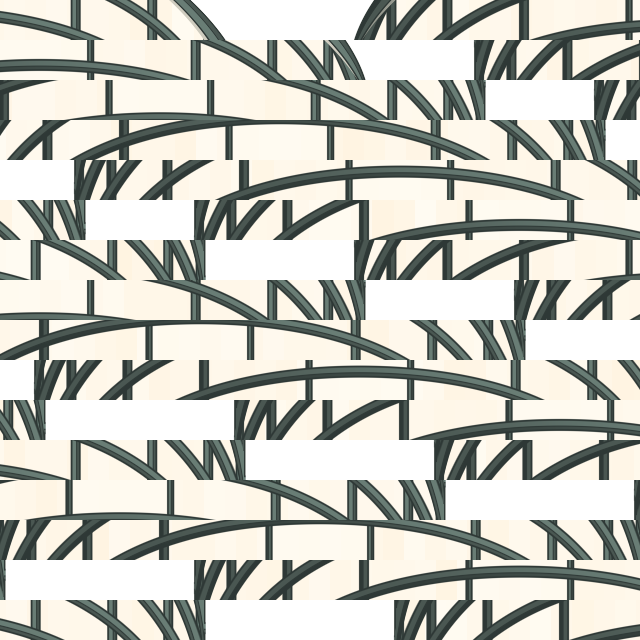
This pattern is drawn by a WebGL 2 fragment shader. Its source:

```glsl
#version 300 es
precision highp float;
// Sixteen strips cut from a ribbed iron glasshouse tower, laid end to end and wrapped row by row.

uniform vec2 u_resolution;
out vec4 outColor;

// Lengths are in strip heights; the canvas is STRIPS x STRIPS of them.
const float STRIPS = 16.0;
const int SLICES = 14;
const float RADIUS = 8.146;
const float RING_SPACING = 4.0 / 3.0;
const float RING_PHASE = 0.29;
const float OUTLINE = 0.045;
const float POSTS[5] = float[5](1.27, 3.896, 5.81, 7.21, 8.02);

const vec3 INK = vec3(0.18, 0.22, 0.21);
const vec3 IRON = vec3(0.29, 0.34, 0.32);
const vec3 IRON_LIT = vec3(0.41, 0.49, 0.46);
const vec3 STONE = vec3(0.81, 0.80, 0.75);
const vec3 STONE_SHADE = vec3(0.59, 0.60, 0.56);
const vec3 CREAM = vec3(1.0, 0.955, 0.88);
const vec3 PALE = vec3(1.0, 0.985, 0.95);

float hash(vec2 p) {
    p = fract(p * vec2(0.1031, 0.1137));
    p += dot(p, p.yx + 33.33);
    return fract((p.x + p.y) * p.x * 17.3);
}

float cornerGradient(vec2 corner, vec2 offset) {
    float angle = 6.2832 * hash(corner);
    return dot(vec2(cos(angle), sin(angle)), offset);
}

float gradientNoise(vec2 p) {
    vec2 i = floor(p), f = p - i;
    vec2 w = f * f * (3.0 - 2.0 * f);
    vec2 e = vec2(1.0, 0.0);
    return mix(mix(cornerGradient(i, f), cornerGradient(i + e, f - e), w.x),
               mix(cornerGradient(i + e.yx, f - e.yx), cornerGradient(i + 1.0, f - 1.0), w.x), w.y);
}

// Left end of a slice along the ribbon; the gaps widen in two steps.
float sliceStart(float k) {
    return 8.85 + 19.0 * (k - 1.0) + max(k - 5.0, 0.0) + max(k - 8.0, 0.0);
}

// How far a ring sags below its crown.
float ringDrop(float u) {
    float t = min(abs(u) / RADIUS, 0.995);
    return 4.27 * (1.0 - sqrt(1.0 - t * t)) * (1.0 + 0.5 * t * t);
}

// Half-width of the tower, rounded into a dome over the first two slices.
float towerHalfWidth(float v) {
    float n = max(2.0 - v, 0.0);
    return RADIUS - 0.3125 * n - 0.1875 * n * n;
}

float cover(float d, float aa) {
    return 1.0 - smoothstep(-0.5 * aa, 0.5 * aa, d);
}

// Outlined beam with a bright face, a seam and a darker face.
vec3 paintBeam(vec3 base, float d, float halfWidth, float light, float aa) {
    vec3 bright = mix(IRON, IRON_LIT, light);
    vec3 dark = mix(INK, IRON, light);
    float seam = 0.2 * halfWidth;
    vec3 face = mix(dark, bright, cover(d - seam, aa));
    face = mix(face, INK, cover(abs(d - seam) - 0.3 * OUTLINE, aa));
    face = mix(INK, face, cover(abs(d) - halfWidth + OUTLINE, aa));
    return mix(base, face, cover(abs(d) - halfWidth, aa));
}

// Cream glass in vertical bands, palest in the middle bay.
vec3 paintGlass(float u, float v) {
    float band = floor(u * 1.9);
    float tint = 0.55 + 0.9 * gradientNoise(vec2(band * 0.73, floor(v) * 0.61) + 20.5);
    tint = mix(tint, 0.95, 0.75 * step(abs(u), POSTS[0]));
    return mix(CREAM, PALE, clamp(tint, 0.0, 1.0));
}

vec3 paintTower(float u, float v, float aa) {
    float light = smoothstep(-4.5, 3.5, u);
    vec3 color = paintGlass(u, v);

    // Upright posts, mirrored about the axis.
    for (int i = 0; i < 5; i++) {
        float width = i == 0 ? 0.09 : 0.125;
        color = paintBeam(color, abs(u) - POSTS[i], width, light, aa);
    }

    // Curved rings in front of the posts.
    float slope = (ringDrop(u + 0.01) - ringDrop(u - 0.01)) / 0.02;
    float d = v - RING_PHASE - ringDrop(u);
    d -= RING_SPACING * round(d / RING_SPACING);
    color = paintBeam(color, d / sqrt(1.0 + slope * slope), 0.15, light, aa);

    // Dome rim with a stone lining.
    float edge = abs(u) - towerHalfWidth(v);
    float dome = clamp(2.0 - v, 0.0, 1.0);
    float rim = mix(0.1, 0.22, dome);
    if (v < 2.0) {
        vec3 lining = mix(STONE_SHADE, STONE, light);
        color = mix(color, lining, cover(-edge - 2.0 * rim - 0.1 * dome, aa));
        color = paintBeam(color, edge + rim, rim, light, aa);
    }
    return mix(vec3(1.0), color, cover(edge, aa));
}

void main() {
    vec2 p = STRIPS * gl_FragCoord.xy / u_resolution;
    float aa = 1.5 * STRIPS / min(u_resolution.x, u_resolution.y);
    float down = STRIPS - p.y;
    float along = floor(down) * STRIPS + p.x;

    // Each slice continues the tower one strip height further down.
    vec3 color = vec3(1.0);
    for (int i = 0; i < SLICES; i++) {
        float k = float(i);
        float u = along - sliceStart(k) - RADIUS;
        if (abs(u) < RADIUS + aa) color = paintTower(u, k + fract(down), aa);
    }
    outColor = vec4(color, 1.0);
}
```
